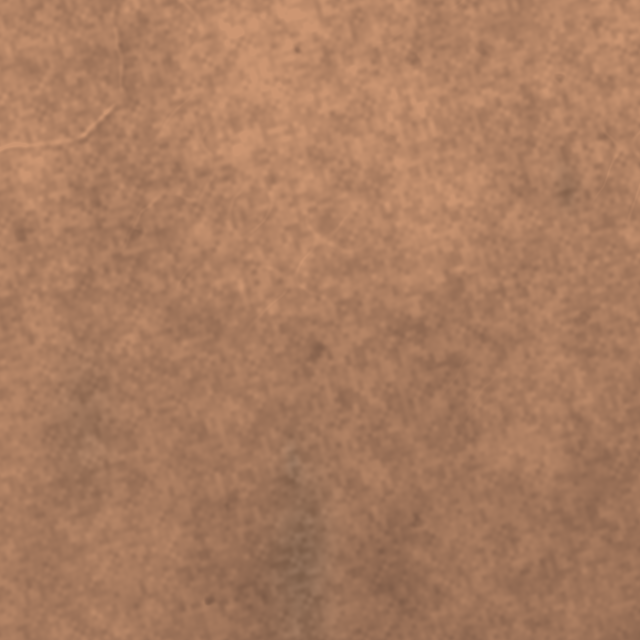
A three.js fragment shader for this texture:

```glsl
// Worn tan leather: a warm vertical gradient with cloudy blotches, mottled grain,
// faint wrinkles, scattered pits, two embossed creases and soft grey-brown stains.
// Value noise at several scales sets one tone value that picks the leather colour.

varying vec2 vUv;

float hash(vec2 p) {
  vec3 q = fract(vec3(p.xyx) * 0.1031);
  q += dot(q, q.yzx + 33.33);
  return fract((q.x + q.y) * q.z);
}

float noise(vec2 p) {
  vec2 i = floor(p), f = fract(p);
  f = f * f * (3.0 - 2.0 * f);
  return mix(mix(hash(i), hash(i + vec2(1.0, 0.0)), f.x),
             mix(hash(i + vec2(0.0, 1.0)), hash(i + vec2(1.0)), f.x), f.y);
}

// Octaves are rotated against each other to hide the lattice.
float fbm(vec2 p) {
  float sum = 0.0, amplitude = 0.5;
  for (int i = 0; i < 4; i++) {
    sum += amplitude * (noise(p) - 0.5);
    p = mat2(1.6, 1.2, -1.2, 1.6) * p + 17.3;
    amplitude *= 0.55;
  }
  return sum;
}

// Soft elliptical patch, 1 at the centre.
float patchMask(vec2 p, vec2 center, vec2 size) {
  vec2 d = (p - center) / size;
  return exp(-dot(d, d));
}

// Raised fold from a to b: a light ridge with a shadow on one side.
float crease(vec2 p, vec2 a, vec2 b) {
  vec2 ab = b - a, ap = p - a;
  float along = dot(ap, ab) / dot(ab, ab);
  float side = (ab.x * ap.y - ab.y * ap.x) / length(ab);
  float ends = smoothstep(-0.08, 0.08, along) * smoothstep(1.08, 0.92, along);
  float ridge = exp(-pow(abs(side) / 0.004, 2.0));
  float shadow = exp(-pow(abs(side + 0.008) / 0.005, 2.0));
  return ends * (ridge - 0.8 * shadow);
}

// Sparse soft dark pits, one candidate per cell.
float pits(vec2 p) {
  vec2 cell = floor(p * 7.0);
  vec2 center = 0.25 + 0.5 * vec2(hash(cell + 3.7), hash(cell + 9.1));
  float radius = mix(0.05, 0.1, hash(cell + 21.4));
  float present = step(0.78, hash(cell + 40.2));
  float d = length(fract(p * 7.0) - center + 0.06 * (noise(p * 90.0) - 0.5));
  return present * smoothstep(radius * 1.5, radius * 0.3, d);
}

void main() {
  vec2 p = vUv;
  vec2 warp = vec2(fbm(p * 9.0 + 5.0), fbm(p * 9.0 + 31.0));
  vec2 w = p + 0.04 * warp;
  float upper = smoothstep(0.12, 0.78, p.y + 0.25 * warp.x);

  // Broad light and cloudy blotches, streaked slightly downwards
  float tone = mix(0.35, 0.73, upper);
  tone += 0.58 * fbm(w * 4.5 + 11.0);
  tone += 0.22 * (noise(w * vec2(13.0, 3.0) + 60.0) - 0.5);

  // Mottled grain on unwarped axes, stronger in the upper part
  mat2 tilt = mat2(0.8, 0.6, -0.6, 0.8);
  float grain = 0.28 * (noise(tilt * w * 30.0) - 0.5);
  grain += 0.36 * (noise(tilt * p * 66.0 + 7.0) - 0.5);
  grain += 0.42 * (noise(mat2(0.96, -0.28, 0.28, 0.96) * p * 118.0 + 39.0) - 0.5);
  tone += grain * mix(0.8, 1.05, upper);

  // Fine pale wrinkles in scattered places
  float line = abs(noise(tilt * w * vec2(20.0, 13.0) + 83.0) - 0.5);
  float wrinkled = smoothstep(0.5, 0.8, noise(p * 8.0 + 47.0));
  tone += 0.17 * wrinkled * upper * smoothstep(0.07, 0.0, line);

  // Creases near the upper left, wavering a little
  vec2 c = p + 0.03 * warp + 0.006 * (noise(p * 40.0) - 0.5);
  float folds = crease(c, vec2(-0.03, 0.75), vec2(0.13, 0.795));
  folds += crease(c, vec2(0.125, 0.79), vec2(0.185, 0.84));
  folds += 0.6 * crease(c, vec2(0.195, 0.86), vec2(0.17, 0.99));
  tone += 0.28 * folds;

  tone -= 0.38 * pits(p + 0.02);
  tone -= 0.22 * patchMask(w, vec2(0.61, 0.12), vec2(0.10, 0.08));
  tone -= 0.18 * patchMask(w, vec2(0.68, 0.48), vec2(0.08, 0.04));

  vec3 color = mix(vec3(0.55, 0.40, 0.31), vec3(0.77, 0.565, 0.43), clamp(tone, -0.2, 1.15));

  // Grey stains with a vertical drip
  float stain = 0.65 * patchMask(w, vec2(0.475, 0.13), vec2(0.05, 0.15));
  stain += 0.4 * patchMask(w, vec2(0.46, 0.28), vec2(0.012, 0.03));
  stain += 0.4 * patchMask(w, vec2(0.88, 0.71), vec2(0.02, 0.035));
  stain += 0.3 * patchMask(w, vec2(0.13, 0.33), vec2(0.05, 0.12));
  vec3 grey = vec3(0.51, 0.40, 0.32) + 0.18 * grain;
  color = mix(color, grey, clamp(stain, 0.0, 0.75));

  gl_FragColor = vec4(color, 1.0);
}
```
